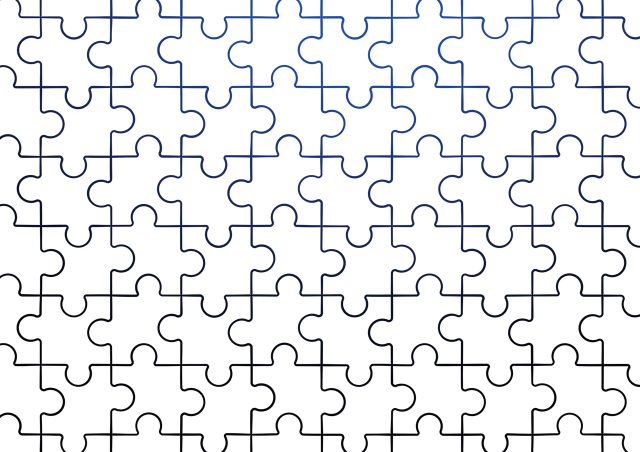
Give the GLSL for this pattern, as a Shadertoy shader.

```glsl
// Jigsaw outlines on white: a square grid whose edges each carry one knob.
// A knob is a round head joined to its edge by two tangent fillet arcs;
// knob direction and sideways shift alternate, and the ink fades from blue to black.

#define CELLS vec2(9.116, 6.504)      // pieces across and down
#define ORIGIN vec2(0.582, 0.252)     // first grid crossing, in cells
#define HALF_WIDTH 0.0152             // half the line width, in cells
#define KNOB_SHIFT 0.033              // sideways offset of knobs
#define WOBBLE 0.010                  // hand drawn waviness
#define GLOW_CENTER vec2(0.57, 1.0)   // bluest place on the canvas
#define BLUE vec3(0.11, 0.29, 0.66)
#define NAVY vec3(0.09, 0.14, 0.34)
#define INK vec3(0.015, 0.018, 0.035)

float hash(vec2 p) {
    p = fract(p * vec2(0.1031, 0.1130));
    p += dot(p, p.yx + 33.33);
    return fract((p.x + p.y) * p.x * 97.0);
}

float noise(vec2 p) {
    vec2 i = floor(p), f = fract(p);
    f = f * f * (3.0 - 2.0 * f);
    return mix(mix(hash(i), hash(i + vec2(1, 0)), f.x),
               mix(hash(i + vec2(0, 1)), hash(i + vec2(1, 1)), f.x), f.y);
}

// +1 for even, -1 for odd
float parity(float n) {
    return 1.0 - 2.0 * mod(n, 2.0);
}

// Distance to an edge along x with a knob pointing to +y at x = 0
float knobEdge(vec2 p, float radius, float height, float fillet) {
    p.x = abs(p.x);
    float reach = radius + fillet, rise = height - fillet;
    float foot = sqrt(reach * reach - rise * rise);
    float arc = 1.0, line = 1.0;
    if (foot * (p.y - height) + rise * p.x > 0.0)
        arc = abs(length(p - vec2(0.0, height)) - radius);
    else if (p.x < foot)
        arc = abs(length(p - vec2(foot, fillet)) - fillet);
    if (p.x >= foot) line = abs(p.y);
    return min(arc, line);
}

// Distance to the nearest puzzle cut, in cells
float puzzle(vec2 g) {
    vec2 cell = floor(g), node = floor(g + 0.5);
    vec2 mid = g - cell - 0.5, off = g - node;

    // Horizontal cuts: low knobs, one neck softer than the other
    float dir = -parity(cell.x);
    float lean = dir * parity(node.y);
    float s = mid.x - lean * KNOB_SHIFT;
    float fillet = s * lean > 0.0 ? 0.042 : 0.027;
    float across = knobEdge(vec2(s, off.y * dir), 0.177, 0.124, fillet);

    // Vertical cuts: rounder knobs
    dir = parity(cell.y);
    lean = -dir * parity(node.x);
    s = mid.y - lean * KNOB_SHIFT;
    float down = knobEdge(vec2(s, off.x * dir), 0.187, 0.140, 0.045);

    return min(across, down);
}

void mainImage(out vec4 fragColor, in vec2 fragCoord) {
    vec2 uv = fragCoord / iResolution.xy;
    vec2 g = uv * CELLS - ORIGIN;
    float pixel = CELLS.y / iResolution.y;

    // Slight irregularity of the drawn line
    vec2 n = g * 2.3 + 40.0;
    vec2 wavy = g + WOBBLE * (vec2(noise(n), noise(n + 57.0)) - 0.5);
    float halfWidth = HALF_WIDTH * (0.86 + 0.28 * noise(g * 4.0 + 90.0));
    float d = puzzle(wavy) - halfWidth;
    float cover = 1.0 - smoothstep(-0.7 * pixel, 0.7 * pixel, d);

    // Radial ink gradient
    float r = length(uv - GLOW_CENTER);
    vec3 ink = mix(BLUE, NAVY, smoothstep(0.08, 0.55, r));
    ink = mix(ink, INK, smoothstep(0.42, 0.88, r));

    fragColor = vec4(mix(vec3(1.0), ink, cover), 1.0);
}
```
